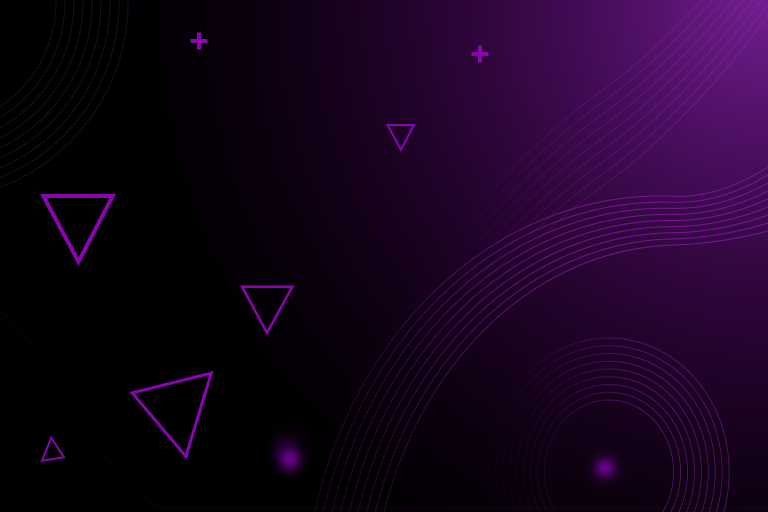
A WebGL 1 fragment shader for this background:

```glsl
precision highp float;
// Dark violet backdrop: corner glow, line ribbons, rings, outlined triangles, plus signs and soft dots.

#define GRID vec2(768.0, 512.0)
#define LINES 9
#define LINE_WIDTH 1.0
#define GLOW_RADIUS 676.0
#define GLOW_FALLOFF 1.55
#define GLOW_LEVEL 0.44
#define LINE_COLOR vec3(0.60, 0.12, 0.72)
#define RING_COLOR vec3(0.42, 0.25, 0.50)
#define SHAPE_COLOR vec3(0.54, 0.02, 0.69)
#define DOT_COLOR vec3(0.36, 0.0, 0.48)

uniform vec2 u_resolution;

float pixelSize;

// Smooth coverage of a shape from its signed distance.
float cover(float d) {
  return clamp(0.5 - d / pixelSize, 0.0, 1.0);
}

float stroke(float d, float width) {
  return cover(abs(d) - 0.5 * width);
}

// Approximate signed distance to an axis-aligned ellipse.
float ellipse(vec2 p, vec2 radii) {
  vec2 q = p / radii;
  float len = max(length(q), 0.001);
  return (len - 1.0) * len / max(length(q / radii), 0.0001);
}

// Equally spaced concentric rings between two radii.
float rings(vec2 p, float inner, float outer) {
  float gap = (outer - inner) / float(LINES - 1);
  float index = clamp(floor((length(p) - inner) / gap + 0.5), 0.0, float(LINES - 1));
  return stroke(length(p) - inner - index * gap, LINE_WIDTH);
}

// Elliptic ribbon whose right end bends upward.
float waveRibbon(vec2 p) {
  float sum = 0.0;
  float bend = max(p.x - 672.0, 0.0);
  for (int i = 0; i < LINES; i++) {
    float s = float(i) / float(LINES - 1);
    vec2 center = vec2(mix(660.0, 680.0, s), 620.0);
    vec2 radii = mix(vec2(357.0, 424.0), vec2(309.0, 375.0), s);
    vec2 bent = p + vec2(0.0, mix(0.0053, 0.0032, s) * bend * bend);
    sum = max(sum, stroke(ellipse(bent - center, radii), LINE_WIDTH));
  }
  return sum;
}

// Diagonal ribbon with a slight S bend.
float diagonalRibbon(vec2 p) {
  float u = p.x - 600.0;
  float slope = 0.72 + 0.0036 * abs(u);
  float height = p.y - 92.0 + 0.72 * u + 0.0018 * u * abs(u);
  float gap = 12.0;
  float index = clamp(floor(height / gap + 0.5), 0.0, float(LINES - 1));
  return stroke((height - index * gap) / sqrt(1.0 + slope * slope), LINE_WIDTH);
}

// Signed distance to the line through two points.
float edge(vec2 p, vec2 a, vec2 b) {
  vec2 dir = normalize(b - a);
  return dir.x * (p.y - a.y) - dir.y * (p.x - a.x);
}

// Outlined triangle with sharp corners; the stroke lies inside the vertices.
float triangle(vec2 p, vec2 a, vec2 b, vec2 c, float width) {
  float side = -sign(edge(c, a, b));
  float d = max(side * edge(p, a, b), max(side * edge(p, b, c), side * edge(p, c, a)));
  return stroke(d + 0.5 * width, width);
}

float plusSign(vec2 p) {
  p = abs(p);
  float d = max(max(p.x, p.y) - 8.5, min(p.x, p.y) - 2.0);
  return cover(d);
}

float softDot(vec2 p, float radius) {
  return exp(-dot(p, p) / (radius * radius));
}

void main() {
  // Canvas grid with y pointing down.
  vec2 p = gl_FragCoord.xy / u_resolution * GRID;
  p.y = GRID.y - p.y;
  pixelSize = GRID.y / u_resolution.y;

  // Corner glow
  float reach = max(1.0 - length(p - vec2(GRID.x, 0.0)) / GLOW_RADIUS, 0.0);
  float glow = GLOW_LEVEL * pow(reach, GLOW_FALLOFF);
  vec3 color = vec3(glow, 0.66 * glow * glow, 1.27 * glow);

  // Line work
  float diagonalFade = 0.5 * smoothstep(380.0, 780.0, p.x);
  color = mix(color, LINE_COLOR, diagonalRibbon(p) * diagonalFade);
  float waveFade = mix(0.2, 0.65, smoothstep(320.0, 620.0, p.x));
  color = mix(color, LINE_COLOR, waveRibbon(p) * waveFade);
  color = mix(color, RING_COLOR, rings(p - vec2(-70.0, 2.0), 126.0, 198.0) * 0.24);
  float ringFade = mix(0.04, 0.5, smoothstep(490.0, 680.0, p.x));
  color = mix(color, LINE_COLOR, rings((p - vec2(609.0, 472.0)) * vec2(1.115, 1.0), 72.0, 134.0) * ringFade);
  float curve = p.y - 298.0 - 210.0 * smoothstep(-30.0, 170.0, p.x);
  color = mix(color, RING_COLOR, stroke(curve * 0.6, LINE_WIDTH) * 0.08);

  // Soft dots
  float dots = softDot(p - vec2(290.0, 460.0), 11.0) + 0.3 * softDot(p - vec2(286.0, 448.0), 13.0);
  dots += softDot(p - vec2(605.0, 468.0), 10.0);
  color += DOT_COLOR * dots;

  // Triangles and plus signs
  float shapes = triangle(p, vec2(40.0, 194.0), vec2(116.0, 194.0), vec2(78.5, 266.0), 4.0);
  shapes = max(shapes, triangle(p, vec2(240.0, 285.5), vec2(294.5, 285.5), vec2(267.0, 335.5), 2.5));
  shapes = max(shapes, triangle(p, vec2(129.5, 392.0), vec2(213.5, 371.0), vec2(186.5, 459.5), 3.0));
  shapes = max(shapes, triangle(p, vec2(386.0, 124.0), vec2(415.5, 124.0), vec2(401.0, 152.0), 2.0));
  shapes = max(shapes, triangle(p, vec2(51.0, 435.5), vec2(40.5, 462.0), vec2(65.5, 458.0), 2.0));
  shapes = max(shapes, max(plusSign(p - vec2(199.0, 41.0)), plusSign(p - vec2(480.0, 54.0))));
  color = mix(color, SHAPE_COLOR, shapes);

  gl_FragColor = vec4(color, 1.0);
}
```
